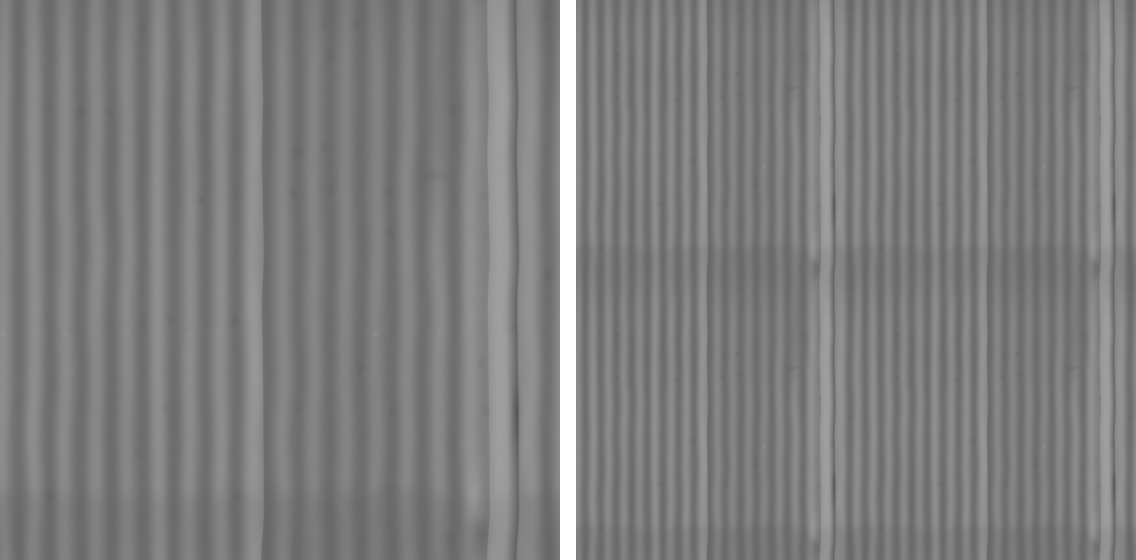
Left, the tile; right, the same tile 2 across and 2 down.
Write a WebGL 1 fragment shader that draws this texture.

```glsl
precision highp float;
// Weathered grey corrugated metal sheets with overlapping vertical seams, tiling both ways.
uniform vec2 u_resolution;

#define RIDGES 18.0
#define PHASE 0.1
#define VALLEY 0.428
#define CREST 0.118
#define WOBBLE 0.09
#define SEAM_X 0.469
#define STRIP_LEFT 0.872
#define STRIP_RIGHT 0.924
#define RIVET_Y 0.404
#define GRIME 0.034
#define DENT 0.026

float hash(vec2 p) {
    vec3 q = fract(vec3(p.xyx) * 0.1031);
    q += dot(q, q.yzx + 33.33);
    return fract((q.x + q.y) * q.z);
}

// Value noise that wraps after "period" cells
float noise(vec2 p, vec2 period) {
    vec2 i = floor(p), f = fract(p);
    f = f * f * (3.0 - 2.0 * f);
    vec2 a = mod(i, period), b = mod(i + 1.0, period);
    return mix(mix(hash(a), hash(vec2(b.x, a.y)), f.x),
               mix(hash(vec2(a.x, b.y)), hash(b), f.x), f.y);
}

float tileNoise(vec2 uv, vec2 cells) {
    return noise(uv * cells, cells) - 0.5;
}

// Shortest offset on the wrapped canvas
vec2 wrapOffset(vec2 d) {
    return fract(d + 0.5) - 0.5;
}

float blob(vec2 uv, vec2 center, vec2 size) {
    vec2 d = wrapOffset(uv - center) / size;
    return exp(-dot(d, d));
}

// Soft dents, at most one in each cell
float dents(vec2 uv) {
    vec2 cells = vec2(18.0, 13.0);
    vec2 p = uv * cells, id = floor(p);
    vec2 center = 0.35 + 0.3 * vec2(hash(id + 41.0), hash(id + 73.0));
    vec2 d = (fract(p) - center) / vec2(0.13, 0.12);
    d.x += 0.5 * d.y * (hash(id + 19.0) - 0.5);
    return exp(-dot(d, d)) * smoothstep(0.62, 1.0, hash(id + 7.0));
}

void main() {
    vec2 uv = gl_FragCoord.xy / u_resolution;
    float aa = max(1.0 / u_resolution.x, 0.0012);

    // Corrugation with slightly bent ridges of uneven brightness
    float u = uv.x * RIDGES - PHASE + WOBBLE * tileNoise(uv, vec2(18.0, 9.0));
    float ridge = mod(floor(u + 0.5), RIDGES);
    float profile = 0.5 + 0.5 * cos(6.28318 * u);
    float shade = VALLEY + profile * (CREST + 0.024 * (hash(vec2(ridge, 5.0)) - 0.5));

    // The second sheet is duller than the first
    float dull = smoothstep(SEAM_X, SEAM_X + 0.02, uv.x) * (1.0 - smoothstep(0.79, 0.83, uv.x));
    shade -= 0.022 * dull * profile;

    // Sheet seam: bright lip on the left, shadow on the right
    float waver = 0.005 * tileNoise(uv * vec2(0.0, 1.0), vec2(1.0, 11.0));
    float seam = uv.x - SEAM_X - waver;
    float lip = 0.072 * exp(-seam * seam / 0.0003);
    float shadow = -0.018 * exp(-max(seam, 0.0) / 0.008);
    shade += mix(lip, shadow, smoothstep(-aa, aa, seam));

    // Flattened metal beside the cover strip
    shade += 0.07 * blob(uv * vec2(1.0, 0.0), vec2(0.864, 0.0), vec2(0.018, 1.0));
    shade += 0.085 * blob(uv * vec2(1.0, 0.0), vec2(0.927, 0.0), vec2(0.016, 1.0));

    // Cover strip, shaded towards its right edge
    float across = (uv.x - waver - STRIP_LEFT) / (STRIP_RIGHT - STRIP_LEFT);
    float edge = aa / (STRIP_RIGHT - STRIP_LEFT);
    float strip = smoothstep(-edge, edge, across) * (1.0 - smoothstep(1.0 - edge, 1.0 + edge, across));
    float stripShade = 0.57 + 0.045 * sin(3.14159 * clamp(across * 1.2, 0.0, 1.0));
    stripShade -= 0.13 * smoothstep(0.55, 1.0, across);
    shade = mix(shade, stripShade, strip);
    float crease = (across - 0.98) / 0.055;
    shade -= 0.045 * exp(-crease * crease);

    // Damp patches along the strip and a broad stain on the duller sheet
    float ragged = 0.02 * tileNoise(uv, vec2(24.0, 24.0));
    vec2 rough = uv + vec2(ragged * 0.3, ragged);
    shade -= 0.07 * blob(rough, vec2(0.919, 0.25), vec2(0.009, 0.055));
    shade -= 0.07 * blob(rough, vec2(0.857, 0.045), vec2(0.018, 0.035));
    shade += 0.03 * blob(rough, vec2(0.845, 0.11), vec2(0.016, 0.04));
    shade -= 0.055 * profile * blob(uv, vec2(0.785, 0.82), vec2(0.04, 0.18));
    shade -= 0.03 * blob(rough, vec2(0.775, 0.685), vec2(0.02, 0.008));

    // Grime band at the foot, fading across the wrap
    float height = fract(uv.y + 0.15 + 0.03 * tileNoise(uv, vec2(7.0, 4.0)));
    float band = smoothstep(0.0, 0.19, height) * (1.0 - smoothstep(0.245, 0.295, height));
    shade -= GRIME * band * (0.35 + 0.65 * profile);

    // Dents, faint rivets on every other ridge, streaks and fine mottling
    shade -= DENT * dents(uv);
    float rivetX = (fract(u * 0.5 + 0.5) - 0.5) * 2.0 / RIDGES;
    vec2 rivet = vec2(rivetX, uv.y - RIVET_Y) / 0.0045;
    shade += 0.045 * exp(-dot(rivet, rivet)) * hash(vec2(ridge, 11.0));
    shade += 0.014 * tileNoise(uv, vec2(5.0, 4.0));
    shade += 0.010 * tileNoise(uv, vec2(72.0, 6.0));
    shade += 0.006 * tileNoise(uv, vec2(90.0, 90.0));

    gl_FragColor = vec4(vec3(clamp(shade, 0.0, 1.0)), 1.0);
}
```
